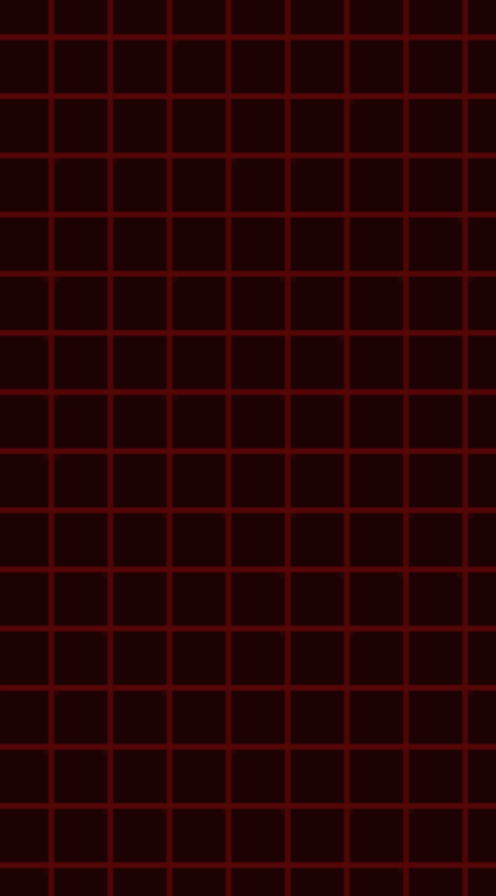
A Shadertoy shader for this pattern:

```glsl
#define PITCH 0.0660
#define ORIGIN vec2(0.0572, 0.0345)
#define HALF_WIDTH 0.0032
#define SOFTNESS 0.0018
#define GROUND vec3(0.110, 0.008, 0.010)
#define ROW_COLOR vec3(0.335, 0.022, 0.024)
#define COLUMN_COLOR vec3(0.310, 0.020, 0.022)
#define SMUDGE_COLOR vec3(0.165, 0.022, 0.020)
#define SMUDGE_RADIUS 0.09
#define SMUDGE_CHANCE 0.45

float hash(vec2 p) {
    return fract(sin(dot(p, vec2(127.1, 311.7))) * 43758.5453);
}

// Coverage of a soft line at the given distance from its axis
float lineMask(float dist, float soft) {
    return 1.0 - smoothstep(HALF_WIDTH - soft, HALF_WIDTH + soft, dist);
}

// Faint stain in one upper corner of some cells
float cornerSmudge(vec2 id, vec2 local) {
    float side = step(0.5, hash(id + 17.0));
    vec2 corner = vec2(mix(0.09, 0.91, side), 0.91);
    float present = step(hash(id), SMUDGE_CHANCE);
    return present * (1.0 - smoothstep(0.0, SMUDGE_RADIUS, length(local - corner)));
}

void mainImage(out vec4 fragColor, in vec2 fragCoord) {
    vec2 p = fragCoord / iResolution.y;
    float soft = max(SOFTNESS, 0.75 / iResolution.y);

    // Square cells, with distance to the nearest column and row
    vec2 grid = (p - ORIGIN) / PITCH;
    vec2 id = floor(grid);
    vec2 local = grid - id;
    vec2 dist = min(local, 1.0 - local) * PITCH;

    // Ground, stains, then columns under rows
    vec3 color = mix(GROUND, SMUDGE_COLOR, cornerSmudge(id, local));
    color = mix(color, COLUMN_COLOR, lineMask(dist.x, soft));
    color = mix(color, ROW_COLOR, lineMask(dist.y, soft));

    fragColor = vec4(color, 1.0);
}
```
